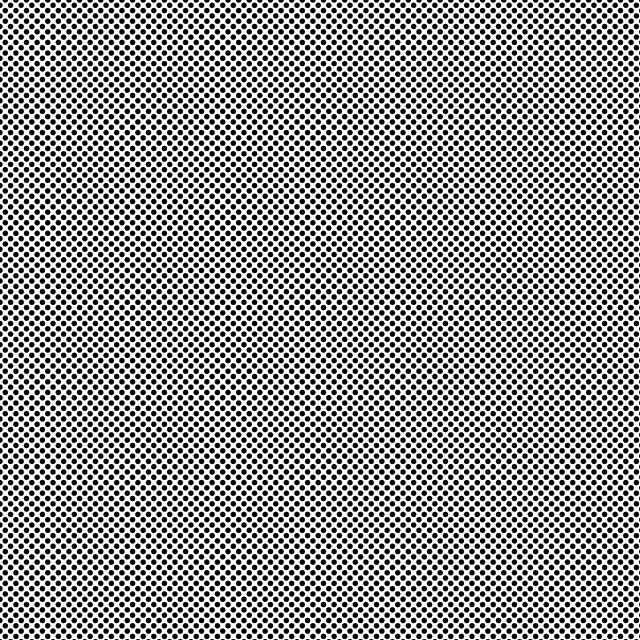
Write a WebGL 2 fragment shader that draws this pattern.

```glsl
#version 300 es
precision highp float;
// Halftone screen: equal round black dots on white, set on a square grid
// turned by 45 degrees. Each pixel is rotated into the grid, folded into
// one cell, and shaded by its distance to the dot in the cell's centre.

uniform vec2 u_resolution;
out vec4 fragColor;

const float PITCH = 6.0 / 512.0;   // grid step, in canvas heights
const float DOT_RADIUS = 0.362;    // in grid steps
const float SCREEN_ANGLE = radians(45.0);
const vec3 PAPER = vec3(0.99);
const vec3 INK = vec3(0.01);

vec2 rotate(vec2 p, float angle) {
  float c = cos(angle), s = sin(angle);
  return vec2(c * p.x - s * p.y, s * p.x + c * p.y);
}

// Signed distance to the nearest dot edge, in grid steps.
float dotDistance(vec2 gridPos, float radius) {
  return length(fract(gridPos) - 0.5) - radius;
}

// Fraction of a pixel covered by the shape.
float coverage(float dist, float pixelSize) {
  return clamp(0.5 - dist / pixelSize, 0.0, 1.0);
}

void main() {
  // The screen is anchored at the top left corner.
  vec2 pos = vec2(gl_FragCoord.x, u_resolution.y - gl_FragCoord.y) / u_resolution.y;
  vec2 gridPos = rotate(pos, SCREEN_ANGLE) / PITCH;
  float pixelSize = 1.0 / (u_resolution.y * PITCH);

  float ink = coverage(dotDistance(gridPos, DOT_RADIUS), pixelSize);
  fragColor = vec4(mix(PAPER, INK, ink), 1.0);
}
```
